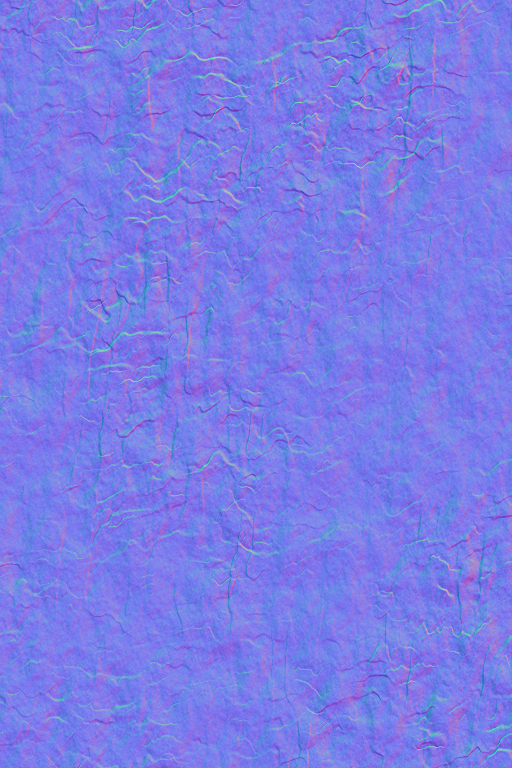
Write a WebGL 1 fragment shader that draws this texture map.

```glsl
precision highp float;

uniform vec2 u_resolution;

const vec3 FLAT_COLOR = vec3(0.477, 0.489, 0.94);
const float SAMPLE_STEP = 0.0011;
const mat2 OCTAVE_TURN = mat2(0.8, 0.6, -0.6, 0.8);

float hash(vec2 cell) {
  vec3 p = fract(cell.xyx * vec3(0.1031, 0.1030, 0.0973));
  p += dot(p, p.yzx + 33.33);
  return fract((p.x + p.y) * p.z);
}

float noise(vec2 p) {
  vec2 cell = floor(p);
  vec2 f = fract(p);
  f = f * f * (3.0 - 2.0 * f);
  float low = mix(hash(cell), hash(cell + vec2(1.0, 0.0)), f.x);
  float high = mix(hash(cell + vec2(0.0, 1.0)), hash(cell + 1.0), f.x);
  return mix(low, high, f.y);
}

// Lumps down to pixel-fine grain, turned between octaves.
float roughness(vec2 p) {
  float sum = 0.0;
  float amplitude = 1.0;
  p *= vec2(28.0, 20.0);
  for (int i = 0; i < 5; i++) {
    sum += amplitude * noise(p);
    p = OCTAVE_TURN * p * 2.1 + vec2(17.3, 41.7);
    amplitude *= 0.5;
  }
  return sum;
}

// Slow rise, sharp drop into a small groove, once per unit of t.
float shelf(float t, float dropWidth, float groove) {
  float f = fract(t);
  float rise = f - groove * (1.0 - smoothstep(0.0, 2.0 * dropWidth, f));
  return mix(rise, -groove, smoothstep(1.0 - dropWidth, 1.0, f));
}

float patches(vec2 p, float low, float high) {
  return smoothstep(low, high, noise(p));
}

// Short ragged ledges running across the surface.
float ledges(vec2 p, float count, float seed) {
  vec2 q = (p + seed) * count;
  float warp = 1.5 * noise(q * vec2(0.8, 0.5))
             + 0.55 * noise(q * vec2(2.3, 1.7))
             + 0.2 * noise(q * vec2(5.5, 4.5));
  float mask = patches(q * vec2(1.1, 1.2) + 9.0, 0.4, 0.9);
  return mask * shelf(p.y * count + warp, 0.14, 0.35);
}

// Thin broken creases running down the surface.
float creases(vec2 p, float count, float seed) {
  vec2 q = (p + seed) * count;
  float warp = 1.4 * noise(q * vec2(0.6, 0.25))
             + 0.3 * noise(q * vec2(1.8, 1.0))
             + 0.13 * noise(q * vec2(4.0, 3.5));
  float mask = patches(q * vec2(1.3, 0.45) + 5.0, 0.45, 0.9);
  return mask * shelf(p.x * count + warp, 0.12, 0.25);
}

float surfaceHeight(vec2 p) {
  // Lean both directions a little off the axes.
  vec2 q = vec2(p.x - 0.09 * p.y, p.y - 0.1 * p.x);
  float worn = patches(q * vec2(7.0, 5.0) + 3.0, 0.15, 0.85);
  float h = 0.0039 * mix(0.85, 1.15, worn) * roughness(q);
  float edges = 0.0013 * ledges(q, 22.0, 2.7);
  edges += 0.0007 * ledges(q, 39.0, 6.1);
  edges -= 0.0008 * ledges(q, 28.0, 11.4);
  edges += 0.0009 * creases(q, 25.0, 4.3);
  edges -= 0.0008 * creases(q, 32.0, 8.9);
  return h + mix(0.45, 1.35, worn) * edges;
}

vec2 surfaceSlope(vec2 p, float e) {
  float here = surfaceHeight(p);
  float right = surfaceHeight(p + vec2(e, 0.0));
  float above = surfaceHeight(p + vec2(0.0, e));
  return vec2(right - here, above - here) / e;
}

// Tilt goes to red and green; steep places lose blue.
vec3 encodeNormal(vec2 slope) {
  vec2 tilt = -slope / sqrt(1.0 + dot(slope, slope));
  float steepness = smoothstep(0.0, 0.6, length(tilt));
  return FLAT_COLOR + vec3(0.5 * tilt, -0.2 * steepness);
}

void main() {
  vec2 p = gl_FragCoord.xy / u_resolution.y;
  vec2 slope = surfaceSlope(p, SAMPLE_STEP);
  gl_FragColor = vec4(encodeNormal(slope), 1.0);
}
```
